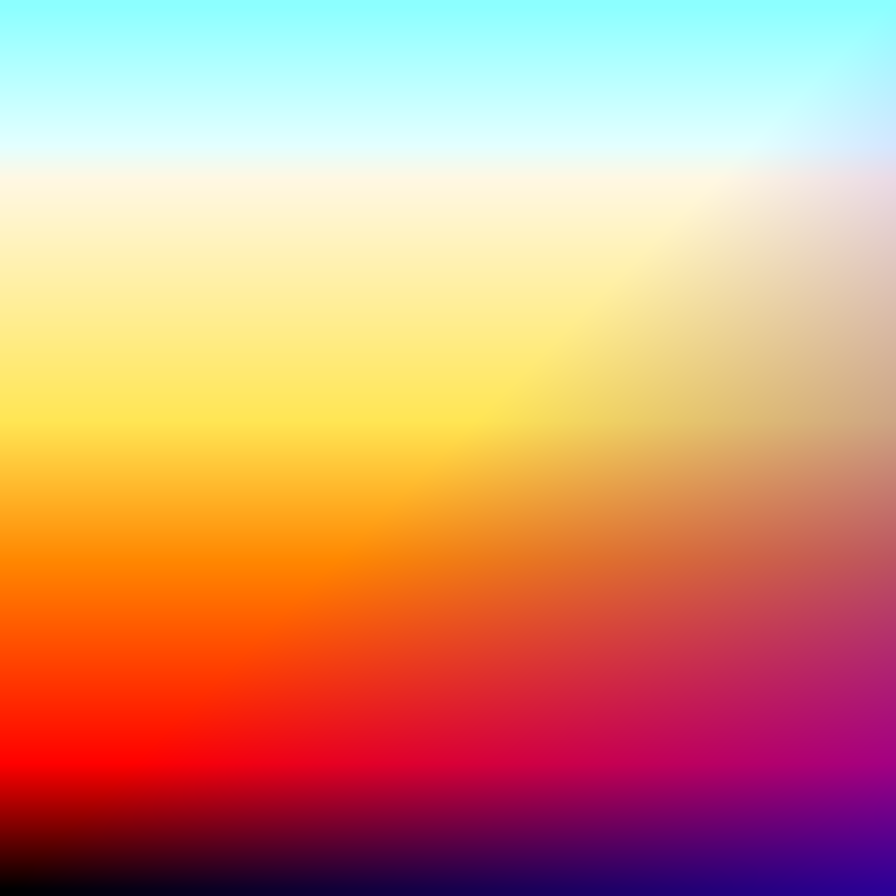
Reproduce this background procedurally as a WebGL 1 fragment shader.

```glsl
precision highp float;

uniform vec2 u_resolution;

const vec3 BLACK = vec3(0.0);
const vec3 RED = vec3(1.0, 0.0, 0.0);
const vec3 ORANGE = vec3(1.0, 0.53, 0.0);
const vec3 YELLOW = vec3(1.0, 0.9, 0.33);
const vec3 CREAM = vec3(1.0, 0.97, 0.89);
const vec3 ICE = vec3(0.89, 1.0, 1.0);
const vec3 CYAN = vec3(0.55, 1.0, 1.0);
const vec3 VIOLET = vec3(0.3, 0.0, 1.0);

const float VEIL_STRENGTH = 0.6;

// Linear position of a value between two stops
float ramp(float from, float to, float value) {
  return clamp((value - from) / (to - from), 0.0, 1.0);
}

// Vertical sky gradient, from the dark ground up to cyan
vec3 skyColor(float height) {
  vec3 color = mix(BLACK, RED, ramp(0.008, 0.148, height));
  color = mix(color, ORANGE, ramp(0.148, 0.375, height));
  color = mix(color, YELLOW, ramp(0.375, 0.53, height));
  color = mix(color, CREAM, ramp(0.53, 0.8, height));
  color = mix(color, ICE, ramp(0.8, 0.837, height));
  return mix(color, CYAN, ramp(0.837, 0.992, height));
}

// Violet veil, clear on the rising diagonal and densest at lower right
vec3 addVeil(vec3 color, vec2 uv, vec3 tint, float strength) {
  float density = strength * clamp(uv.x - uv.y, 0.0, 1.0);
  return mix(color, tint, density);
}

void main() {
  vec2 uv = gl_FragCoord.xy / u_resolution;
  vec3 color = addVeil(skyColor(uv.y), uv, VIOLET, VEIL_STRENGTH);
  gl_FragColor = vec4(color, 1.0);
}
```
